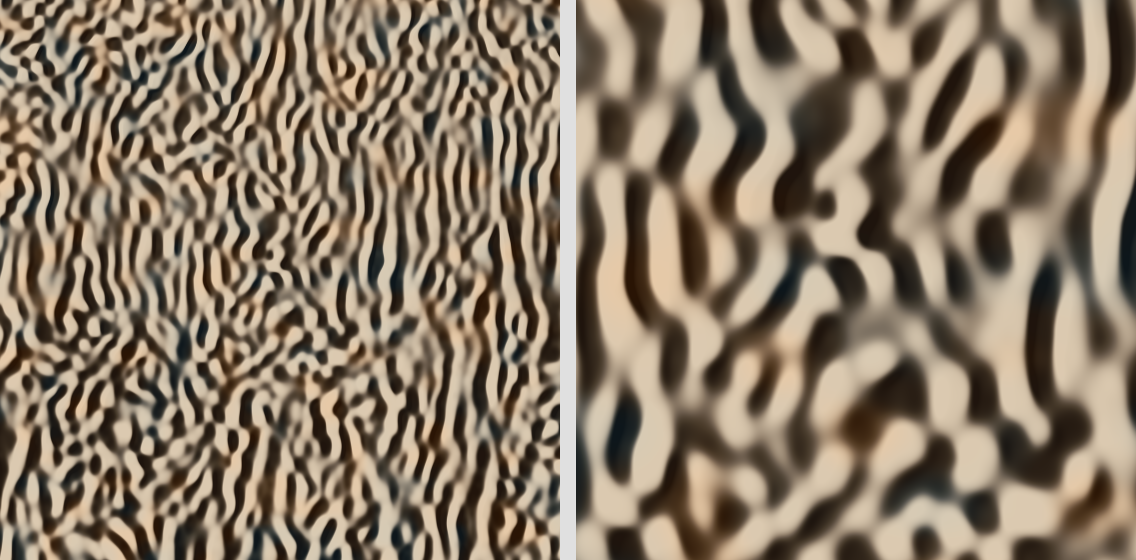
Left: the whole. Right: its middle third, enlarged.
Reproduce this pattern procedurally as a WebGL 2 fragment shader.

```glsl
#version 300 es
precision highp float;
precision highp int;

uniform vec2 u_resolution;
out vec4 fragColor;

const vec2 CELL = vec2(0.060, 0.088);          // reach of one wavelet
const int WAVELETS = 6;                        // wavelets per cell
const float HEIGHT_DEVIATION = 1.16;           // spread of their sum
const float FREQ_BOTTOM = 22.0;                // ridges per canvas height
const float FREQ_TOP = 28.0;
const float SPREAD_CALM = 0.25;                // ridge angle spread, radians
const float SPREAD_WILD = 1.15;
const float WARP_SCALE = 32.0;
const float WARP_AMOUNT = 0.009;
const vec2 LIGHT_STEP = vec2(-0.0050, 0.0035); // towards the light
const float LIGHT_STRENGTH = 0.5;
const float RIDGE_FLATNESS = 0.95;
const float PATCH_STRENGTH = 0.35;
const float GRAIN_STRENGTH = 0.22;
const float CONTRAST_BOTTOM = 2.8;
const float CONTRAST_TOP = 2.1;
const vec3 COOL_TINT = vec3(-0.055, 0.005, 0.045);
const vec3 WARM_TINT = vec3(0.045, 0.000, -0.035);

// Tones from pit to crest, and the rank at which each is reached
const int TONES = 6;
const vec3 TONE[TONES] = vec3[](
    vec3(0.12, 0.08, 0.05), vec3(0.27, 0.22, 0.16), vec3(0.42, 0.36, 0.30),
    vec3(0.57, 0.50, 0.42), vec3(0.71, 0.64, 0.55), vec3(0.86, 0.79, 0.69));
const float RANK[TONES] = float[](0.045, 0.165, 0.33, 0.51, 0.715, 0.93);

const float TAU = 6.28319;

uint scramble(uint v) {
    v = v * 747796405u + 2891336453u;
    v = ((v >> ((v >> 28u) + 4u)) ^ v) * 277803737u;
    return (v >> 22u) ^ v;
}

float toUnit(uint v) {
    return float(v >> 8u) / 16777216.0;
}

uint cellSeed(ivec2 cell, uint salt) {
    return scramble(uint(cell.x + 4096) + scramble(uint(cell.y + 4096) + scramble(salt)));
}

float valueNoise(vec2 p, uint salt) {
    ivec2 c = ivec2(floor(p));
    vec2 f = fract(p);
    f = f * f * (3.0 - 2.0 * f);
    float a = toUnit(cellSeed(c, salt));
    float b = toUnit(cellSeed(c + ivec2(1, 0), salt));
    float d = toUnit(cellSeed(c + ivec2(0, 1), salt));
    float e = toUnit(cellSeed(c + ivec2(1, 1), salt));
    return mix(mix(a, b, f.x), mix(d, e, f.x), f.y);
}

// Sum of scattered wavelets whose crests run mostly upright
float ridgeHeight(vec2 p) {
    vec2 q = p / CELL;
    ivec2 home = ivec2(floor(q));
    float sum = 0.0;
    for (int j = -1; j <= 1; j++) {
        for (int i = -1; i <= 1; i++) {
            ivec2 cell = home + ivec2(i, j);
            vec2 centre = (vec2(cell) + 0.5) * CELL;
            float wildness = smoothstep(0.2, 0.8, valueNoise(centre * 6.0, 11u));
            float spread = mix(SPREAD_CALM, SPREAD_WILD, wildness);
            float baseFreq = mix(FREQ_BOTTOM, FREQ_TOP, clamp(centre.y, 0.0, 1.0));
            uint seed = cellSeed(cell, 3u);
            for (int k = 0; k < WAVELETS; k++) {
                uint s1 = scramble(seed + uint(k));
                uint s2 = scramble(s1);
                uint s3 = scramble(s2);
                uint s4 = scramble(s3);
                uint s5 = scramble(s4);
                vec2 d = q - vec2(cell) - vec2(toUnit(s1), toUnit(s2));
                float fade = max(1.0 - dot(d, d), 0.0);
                float angle = spread * (2.0 * toUnit(s3) - 1.0);
                float freq = baseFreq * mix(0.75, 1.35, toUnit(s4));
                float along = dot(d * CELL, vec2(cos(angle), sin(angle)));
                sum += fade * fade * fade * cos(TAU * (freq * along + toUnit(s5)));
            }
        }
    }
    return tanh(RIDGE_FLATNESS * sum / HEIGHT_DEVIATION);
}

vec3 toneRamp(float rank) {
    vec3 colour = TONE[0];
    for (int i = 1; i < TONES; i++) {
        float t = (rank - RANK[i - 1]) / (RANK[i] - RANK[i - 1]);
        colour = mix(colour, TONE[i], clamp(t, 0.0, 1.0));
    }
    return colour;
}

void main() {
    vec2 p = gl_FragCoord.xy / u_resolution.y;

    // Wobble the ridges
    vec2 wobble = vec2(valueNoise(p * WARP_SCALE, 21u), valueNoise(p * WARP_SCALE, 22u));
    vec2 w = p + WARP_AMOUNT * (wobble - 0.5);

    // Relief lit from the upper left, with soft patches and grain
    float height = ridgeHeight(w);
    float slope = height - ridgeHeight(w + LIGHT_STEP);
    float patches = valueNoise(p * 9.0, 31u) - 0.5;
    float grain = valueNoise(p * vec2(95.0, 75.0), 32u) - 0.5;
    float tone = height + LIGHT_STRENGTH * slope
               + PATCH_STRENGTH * patches + GRAIN_STRENGTH * grain;

    // Rank the tone, then colour it
    float contrast = mix(CONTRAST_BOTTOM, CONTRAST_TOP, clamp(p.y, 0.0, 1.0));
    float rank = 1.0 / (1.0 + exp(-contrast * tone));
    vec3 colour = toneRamp(rank);
    float hue = valueNoise(p * 22.0, 41u);
    colour += COOL_TINT * smoothstep(0.55, 0.95, hue) * (1.3 - rank);
    colour += WARM_TINT * smoothstep(0.45, 0.05, hue);
    fragColor = vec4(clamp(colour, 0.0, 1.0), 1.0);
}
```
